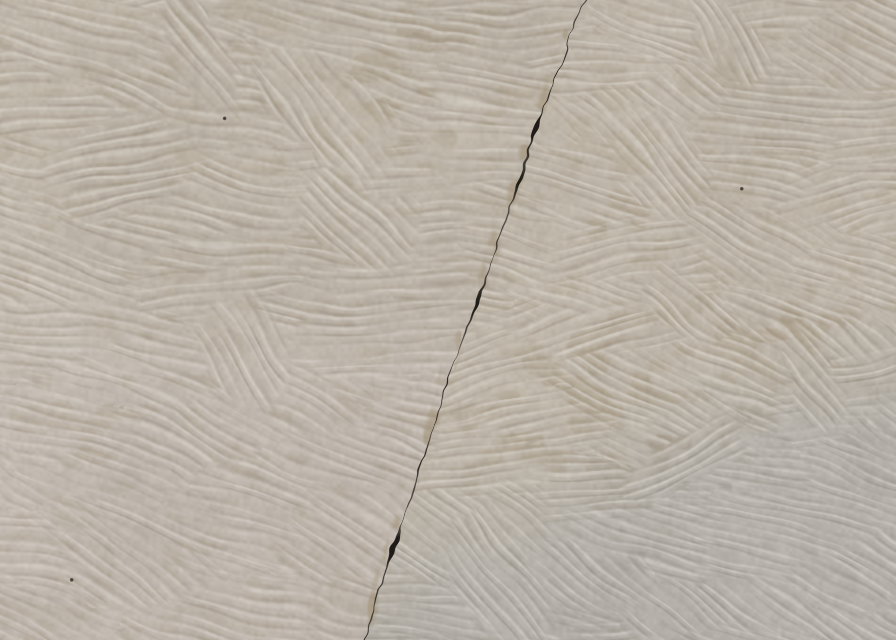
This texture is drawn by a WebGL 2 fragment shader. Its source:

```glsl
#version 300 es
precision highp float;
// Combed plaster wall split by a slanted crack. Jittered cells and a few placed
// strokes each carry their own ridge direction; ridges are lit from above,
// then tinted by broad warm and cool stains, grain, specks and the crack.

uniform vec2 u_resolution;
out vec4 fragColor;

const vec3 WARM = vec3(0.738, 0.705, 0.656);
const vec3 COOL = vec3(0.705, 0.688, 0.660);
const vec3 PALE = vec3(0.785, 0.760, 0.725);
const vec3 TAN = vec3(0.635, 0.575, 0.475);
const vec3 CRACK = vec3(0.085, 0.075, 0.065);
const float TAU = 6.28319;
const float RIDGE_LEFT = 0.0172;
const float RIDGE_RIGHT = 0.0145;
const float RIDGE_LIGHT = 0.041;
const float CRACK_WIDTH = 0.0008;
const vec2 CELL = vec2(0.21, 0.10);

// Placed strokes: centre, direction in radians, radius.
const int STROKES = 12;
const vec4 STROKE[STROKES] = vec4[STROKES](
  vec4(0.20, 0.75, 0.22, 0.13), vec4(0.59, 0.47, 0.06, 0.14),
  vec4(0.33, 0.91, -0.90, 0.09), vec4(0.52, 0.82, -0.88, 0.13),
  vec4(0.56, 0.66, -0.72, 0.10), vec4(0.385, 0.455, -1.05, 0.11),
  vec4(1.14, 0.95, -0.95, 0.085), vec4(1.03, 0.75, -0.85, 0.12),
  vec4(1.08, 0.52, -0.68, 0.09), vec4(1.285, 0.40, -0.83, 0.08),
  vec4(0.79, 0.10, -0.92, 0.12), vec4(1.08, 0.28, 0.45, 0.10));

float hash(vec2 p) {
  vec3 q = fract(vec3(p.xyx) * 0.1031);
  q += dot(q, q.yzx + 33.33);
  return fract((q.x + q.y) * q.z);
}

float noise(vec2 p) {
  vec2 i = floor(p), f = fract(p);
  f = f * f * (3.0 - 2.0 * f);
  return mix(mix(hash(i), hash(i + vec2(1, 0)), f.x),
             mix(hash(i + vec2(0, 1)), hash(i + vec2(1, 1)), f.x), f.y);
}

float fbm(vec2 p) {
  float sum = 0.0, amp = 0.5;
  for (int i = 0; i < 4; i++) {
    sum += amp * noise(p);
    p = p * 2.03 + 17.7;
    amp *= 0.5;
  }
  return sum;
}

float blob(vec2 p, vec2 centre, vec2 size) {
  vec2 d = (p - centre) / size;
  return exp(-dot(d, d));
}

// Signed light on uneven ridges: bright upper flank, thin shadow below.
float ridges(vec2 p, float angle, float spacing, float seed) {
  vec2 along = vec2(cos(angle), sin(angle));
  float u = dot(p, along), v = dot(p, vec2(-along.y, along.x));
  v += 0.022 * (noise(p * 8.0 + seed) - 0.5);
  v += 0.011 * (noise(vec2(u * 14.0, v * 45.0) + seed) - 0.5);
  float row = v / spacing, a = TAU * fract(row);
  float strength = noise(vec2(u * 13.0 + seed, floor(row) * 7.31 + seed));
  return -(sin(a) + 0.42 * sin(2.0 * a)) * mix(-0.05, 1.45, strength);
}

// Usual comb direction: level above, leaning at the lower left, mixed at right.
float cellAngle(vec2 id, float side, float y) {
  float lean = mix(-0.44, -0.13, smoothstep(0.25, 0.55, y));
  lean = mix(lean, -0.17, side);
  return lean + (hash(id + 4.7) - 0.5) * mix(0.50, 0.95, side);
}

// Ridge light from the two nearest cells, overlaid by the placed strokes.
float combedLight(vec2 p, float side) {
  float spacing = mix(RIDGE_LEFT, RIDGE_RIGHT, side);
  vec2 warped = p + 0.05 * (vec2(noise(p * 9.0), noise(p * 9.0 + 31.0)) - 0.5);
  warped += 0.022 * (vec2(noise(p * 48.0 + 5.0), noise(p * 48.0 + 71.0)) - 0.5);
  vec2 g = warped / CELL + side * 40.0, base = floor(g);
  float d1 = 9.0, d2 = 9.0;
  vec2 id1 = base, id2 = base;
  for (int k = 0; k < 9; k++) {
    vec2 id = base + vec2(k % 3 - 1, k / 3 - 1);
    float d = length(id + vec2(hash(id), hash(id + 57.0)) - g);
    if (d < d1) { d2 = d1; id2 = id1; d1 = d; id1 = id; }
    else if (d < d2) { d2 = d; id2 = id; }
  }
  float y1 = (id1.y - side * 40.0 + 0.5) * CELL.y;
  float y2 = (id2.y - side * 40.0 + 0.5) * CELL.y;
  float near = ridges(p, cellAngle(id1, side, y1), spacing, hash(id1) * 50.0);
  float next = ridges(p, cellAngle(id2, side, y2), spacing, hash(id2) * 50.0);
  float light = mix(next, near, 0.5 + 0.5 * smoothstep(0.0, 0.22, d2 - d1));
  for (int i = 0; i < STROKES; i++) {
    vec4 s = STROKE[i];
    vec2 q = warped - s.xy, dir = vec2(cos(s.z), sin(s.z));
    float reach = length(vec2(dot(q, dir) * 0.9, dot(q, vec2(-dir.y, dir.x)) * 1.7));
    float cover = 1.0 - smoothstep(0.70, 1.05, reach / s.w);
    light = mix(light, ridges(p, s.z, spacing, float(i) * 3.7) * 1.1, cover);
  }
  return light;
}

void main() {
  vec2 p = gl_FragCoord.xy / u_resolution.y;
  float pixel = 1.0 / u_resolution.y;

  // Crack line and its wandering edge
  float crackX = 0.569 + 0.344 * p.y - 0.028 * p.y * (1.0 - p.y);
  crackX += 0.006 * (noise(vec2(p.y * 22.0, 3.0)) - 0.5) + 0.004 * (noise(vec2(p.y * 90.0, 8.0)) - 0.5);
  float offset = (p.x - crackX) * 0.945;
  float side = step(0.0, offset);

  // Broad warm and cool tones
  float stain = fbm(p * 5.0);
  float cool = side * smoothstep(-0.10, 0.16, 0.20 + 0.42 * (p.x - 0.75) - p.y + 0.25 * (stain - 0.45));
  vec3 color = mix(WARM, COOL, cool);
  color.b += 0.014 * (1.0 - side) * smoothstep(0.75, 0.25, p.y);
  color += 0.055 * (stain - 0.47) + 0.012 * smoothstep(0.35, 0.0, p.x);

  // Ridges with tan showing in the hollows
  float light = combedLight(p, side);
  color += RIDGE_LIGHT * light * vec3(0.95, 1.0, 1.06);
  color = mix(color, PALE, 0.30 * smoothstep(0.3, 1.2, light));
  float worn = blob(p, vec2(0.64, 0.87), vec2(0.15, 0.10)) + blob(p, vec2(0.87, 0.36), vec2(0.14, 0.12))
    + blob(p, vec2(1.22, 0.49), vec2(0.12, 0.06)) + 0.8 * blob(p, vec2(1.08, 0.31), vec2(0.14, 0.10))
    + 0.7 * blob(p, vec2(0.95, 0.68), vec2(0.10, 0.08)) + 0.5 * blob(p, vec2(0.18, 0.33), vec2(0.10, 0.06));
  float patches = smoothstep(0.58, 0.80, noise(p * vec2(30.0, 42.0)) + 0.16 * worn);
  vec3 wornTint = mix(TAN, TAN + vec3(-0.03, 0.0, 0.06), cool);
  color = mix(color, wornTint, patches * (0.18 + 0.30 * min(worn, 1.0)) * smoothstep(0.7, -0.5, light));
  color += 0.034 * (noise(p * 170.0) - 0.5) + 0.026 * (noise(p * 75.0) - 0.5);

  // Dark specks
  float speck = min(length(p - vec2(0.351, 0.815)), length(p - vec2(1.159, 0.705)));
  speck = min(speck, length(p - vec2(0.112, 0.094)));
  color = mix(color, CRACK, 0.7 * (1.0 - smoothstep(0.0015, 0.0015 + 1.5 * pixel, speck)));

  // Chipped tan rim, then the opening with its wider gaps
  float chips = smoothstep(0.50, 0.75, noise(p * vec2(60.0, 38.0)));
  color = mix(color, TAN, 0.6 * chips * (1.0 - smoothstep(0.003, 0.014, abs(offset + 0.004))));
  float gaps = exp(-pow((p.y - 0.80) / 0.014, 2.0)) + 0.5 * exp(-pow((p.y - 0.725) / 0.035, 2.0))
    + 0.6 * exp(-pow((p.y - 0.535) / 0.020, 2.0)) + 1.2 * exp(-pow((p.y - 0.147) / 0.018, 2.0));
  float width = CRACK_WIDTH * (0.2 + 1.2 * noise(vec2(p.y * 60.0, 21.0))) + 0.0032 * gaps;
  float opening = 1.0 - smoothstep(-0.6 * pixel, 0.8 * pixel, abs(offset) - width);
  float depth = 0.60 + 0.35 * noise(vec2(p.y * 35.0, 44.0)) + 0.3 * gaps;
  color = mix(color, CRACK, opening * min(depth, 0.95));
  fragColor = vec4(color, 1.0);
}
```
